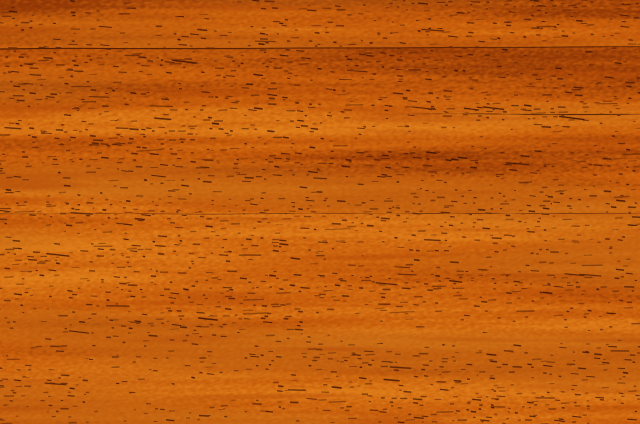
Write a Shadertoy shader that draws this texture.

```glsl
vec2 hash2(vec2 p) {
    vec3 q = fract(vec3(p.xyx) * vec3(0.1031, 0.1030, 0.0973));
    q += dot(q, q.yzx + 33.33);
    return fract((q.xx + q.yz) * q.zy);
}

float gradDot(vec2 cell, vec2 offset) {
    float angle = 6.2832 * hash2(cell + 57.0).x;
    return dot(vec2(cos(angle), sin(angle)), offset);
}

// Gradient noise, roughly -0.7 to 0.7
float noise(vec2 p) {
    vec2 i = floor(p), f = p - i;
    vec2 u = f * f * f * (f * (f * 6.0 - 15.0) + 10.0);
    vec2 e = vec2(1.0, 0.0);
    return mix(mix(gradDot(i, f), gradDot(i + e.xy, f - e.xy), u.x),
               mix(gradDot(i + e.yx, f - e.yx), gradDot(i + 1.0, f - 1.0), u.x), u.y);
}

// Scattered dark dashes, one candidate per jittered cell
float pores(vec2 p, vec2 cellSize, float density, float seed, float px) {
    vec2 base = floor(p / cellSize);
    float cover = 0.0;
    for (int j = -1; j <= 1; j++)
    for (int i = -1; i <= 1; i++) {
        vec2 cell = base + vec2(i, j);
        vec2 spot = hash2(cell + seed);
        vec2 kind = hash2(cell + seed + 131.0);
        vec2 look = hash2(cell + seed + 277.0);
        vec2 d = p - (cell + spot) * cellSize;
        d.y += d.x * (look.y - 0.35) * 0.2;
        float halfLength = cellSize.x * mix(0.04, 0.34, kind.y * kind.y);
        float radius = mix(0.0009, 0.0019, look.x);
        float dist = length(vec2(max(abs(d.x) - halfLength, 0.0), d.y)) - radius;
        float ink = smoothstep(px, -px, dist) * mix(0.4, 1.0, look.y);
        cover = max(cover, ink * step(kind.x, density));
    }
    return cover;
}

// Thin dark joint between boards
float seam(vec2 p, float height, float halfWidth, float px) {
    float wobble = 0.003 * noise(vec2(p.x * 3.0, height * 91.0));
    return smoothstep(px, -px, abs(p.y - height - wobble) - halfWidth);
}

void mainImage(out vec4 fragColor, in vec2 fragCoord) {
    vec2 p = fragCoord / iResolution.y;
    vec2 uv = fragCoord / iResolution.xy;
    float px = 0.75 / iResolution.y;
    float joint = 0.884 + 0.006 * uv.x;

    // Long horizontal bands of tone
    vec2 g = p + vec2(0.0, 0.006 * noise(p * vec2(1.5, 4.0)));
    float tone = 0.64
        + 0.38 * noise(g * vec2(0.6, 11.0) + 3.7)
        + 0.28 * noise(g * vec2(1.1, 31.0) + 8.3)
        + 0.20 * noise(g * vec2(2.5, 83.0) + 5.1);

    // Redder, darker boards toward the top
    float upperBoard = smoothstep(0.72, 0.80, g.y) * smoothstep(joint + px, joint - px, p.y);
    tone -= upperBoard * (0.22 + 0.12 * uv.x);
    tone -= 0.48 * smoothstep(0.925, 0.985, g.y);
    tone -= 0.12 * smoothstep(0.66, 0.672, g.y) * smoothstep(0.69, 0.672, g.y);
    tone -= 0.14 * smoothstep(0.58, 0.60, g.y) * smoothstep(0.68, 0.66, g.y);

    // Fine slanted figure and grain
    vec2 slant = vec2(p.x + p.y * 0.9, p.y - p.x * 0.35);
    tone += 0.20 * noise(slant * vec2(60.0, 125.0));
    tone += 0.16 * noise(p * vec2(95.0, 190.0) + 2.6);
    tone -= 0.35 * pow(length((uv - 0.5) * vec2(1.0, 0.8)), 3.0);

    vec3 wood = mix(vec3(0.56, 0.21, 0.02), vec3(0.78, 0.36, 0.04), smoothstep(-0.05, 0.55, tone));
    wood = mix(wood, vec3(0.87, 0.49, 0.10), smoothstep(0.42, 1.0, tone));

    // Duller brown and redder stains
    float dull = smoothstep(0.0, 0.4, noise(g * vec2(0.8, 8.0) + 17.2) + 0.1 - 0.2 * upperBoard);
    wood = mix(wood, vec3(0.74, 0.38, 0.07), 0.5 * dull);
    float red = smoothstep(0.15, 0.5, noise(g * vec2(2.2, 46.0) + 31.4));
    wood = mix(wood, vec3(0.69, 0.27, 0.025), 0.35 * red);

    // Pores gather in some bands
    float crowd = noise(g * vec2(1.3, 17.0) + 41.0);
    float specks = pores(p, vec2(0.030, 0.010), 0.38 + 0.6 * crowd, 11.0, px);
    float streaks = pores(p, vec2(0.085, 0.014), 0.13 + 0.3 * crowd, 403.0, px);
    float ink = 0.85 * max(specks, streaks);

    // Joints, broken up along their length
    float broken = smoothstep(-0.25, 0.25, noise(vec2(p.x * 14.0, 6.5)));
    ink = max(ink, seam(p, joint, 0.0012, px) * mix(0.9, 0.55, uv.x));
    ink = max(ink, seam(p, 0.496, 0.0006, px) * (0.2 + 0.5 * broken));
    ink = max(ink, seam(p, 0.731, 0.0012, px) * smoothstep(0.5, 0.9, uv.x) * (0.3 + 0.5 * broken));

    fragColor = vec4(mix(wood, vec3(0.20, 0.05, 0.012), ink), 1.0);
}
```
